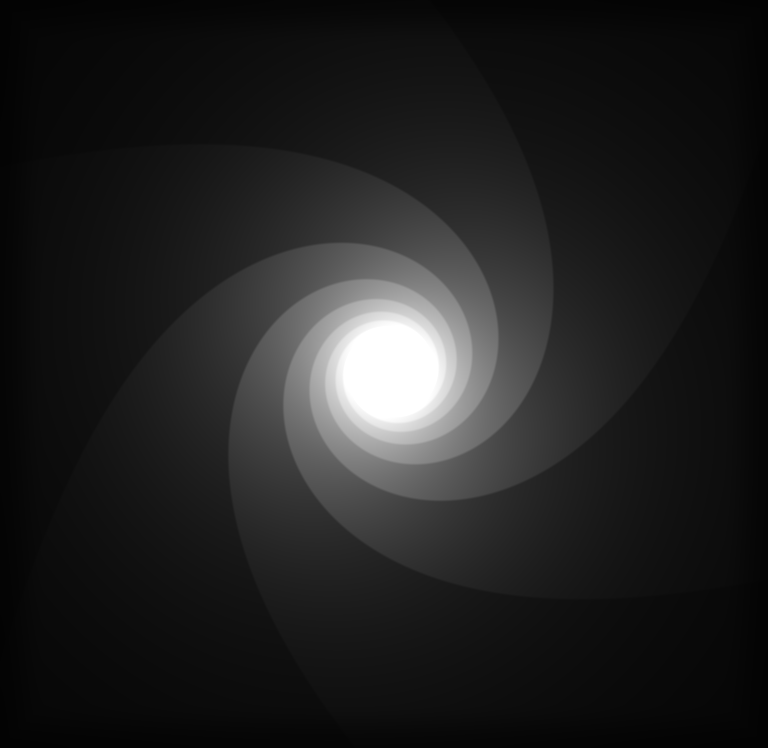
A Shadertoy shader for this background:

```glsl
// Draws a white glowing core with six curved arms that unwind into darkness.

const float TAU = 6.2831853;
const float ARMS = 6.0;
const float TWIST = 0.468;        // angle gained per unit of inverse radius
const float ARM_TURN = 3.456;     // direction the arms reach far away
const float GLOW_RADIUS = 0.1077;
const float EDGE_SOFTNESS = 0.003;

// Falling ramp across each arm, with its jump softened over the given width
float softSaw(float phase, float width) {
    float s = fract(phase);
    return s - smoothstep(1.0 - width, 1.0, s);
}

// Position across the arm: near 0 inside its outer edge, near 1 just outside
float armRamp(vec2 p, float radius, float blur) {
    float scale = ARMS / TAU;
    float phase = (atan(p.y, p.x) + TWIST / radius - ARM_TURN) * scale;
    float slope = scale * length(vec2(1.0 / radius, TWIST / (radius * radius)));
    return softSaw(phase, clamp(blur * slope, 0.001, 0.5));
}

// Inverse-square light with a flattened centre
float glow(float radius, float size) {
    float q = radius / size;
    return 1.0 / (0.68 + q * q);
}

// Fade towards the canvas border
float borderFade(vec2 p, vec2 extent, float width) {
    vec2 d = min(p, extent - p);
    return mix(0.5, 1.0, smoothstep(0.0, width, min(d.x, d.y)));
}

void mainImage(out vec4 fragColor, in vec2 fragCoord) {
    vec2 extent = vec2(iResolution.x / iResolution.y, 1.0);
    vec2 uv = fragCoord / iResolution.y;
    vec2 p = uv - vec2(0.509, 0.503) * extent;
    float radius = max(length(p), 0.02);

    // Shift the spiral coordinate so that the light falls in steps
    float blur = EDGE_SOFTNESS + 1.0 / iResolution.y;
    float ramp = armRamp(p, radius, blur);
    float winding = TWIST / radius;
    float stepDepth = 0.6 * smoothstep(0.2, 2.8, winding);
    float stepped = winding + stepDepth * (0.5 - ramp) * TAU / ARMS;

    // Light the arms and darken the border
    float light = glow(TWIST / max(stepped, 0.05), GLOW_RADIUS);
    light *= borderFade(uv, extent, 0.06);
    fragColor = vec4(vec3(clamp(light, 0.0, 1.0)), 1.0);
}
```
